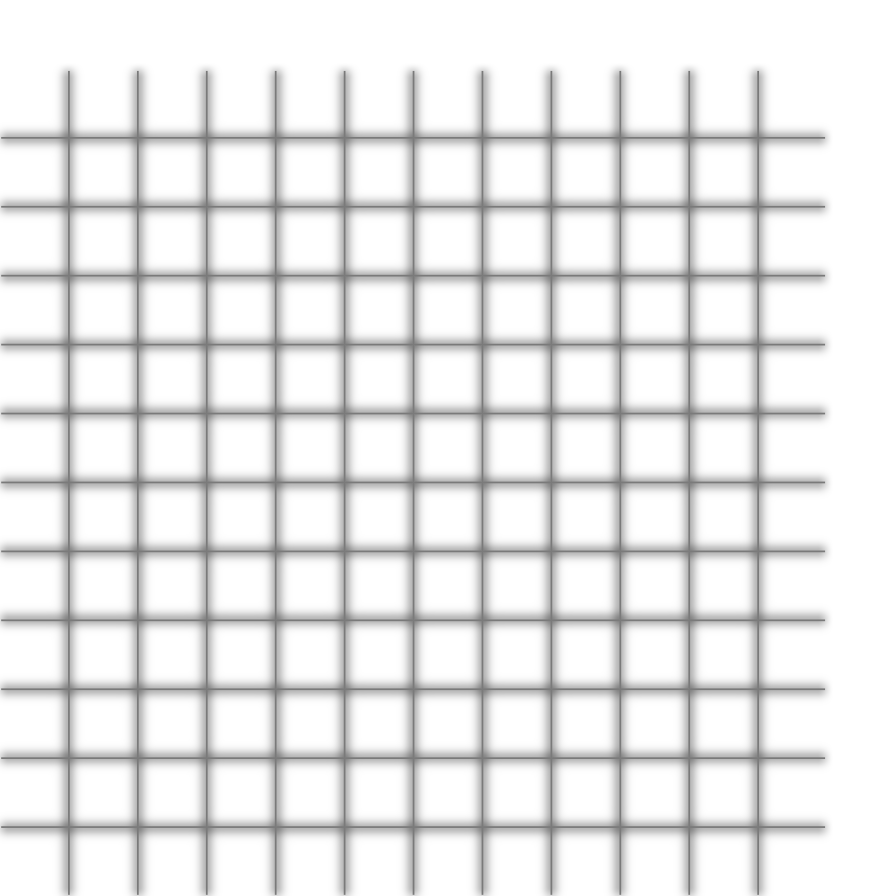
Write a three.js fragment shader that draws this pattern.

```glsl
// Thin grey grid on white: eleven lines each way on a 13 by 13 layout,
// open at the top and right. Every line has a soft Gaussian shadow whose
// centre snaps to a fine raster, so it leans a little from line to line.
varying vec2 vUv;

// Nearest of the eleven lines, in cell units.
float nearestLine(float across) {
  return clamp(floor(across + 0.5), 1.0, 11.0);
}

// Soft shadow around a line, fading out just past its ends.
float shadow(float across, float along) {
  float raster = 512.0 / 13.0;
  float centre = floor(nearestLine(across) * raster + 0.5) / raster;
  float d = (across - centre) / 0.108;
  float ends = smoothstep(-0.11, 0.13, along)
             * (1.0 - smoothstep(11.86, 12.10, along));
  return 0.28 * exp(-d * d) * ends;
}

// Crisp line core with antialiased sides and ends.
float core(float across, float along, float blur) {
  float d = abs(across - nearestLine(across));
  float side = clamp((0.0127 - d) / blur + 0.5, 0.0, 1.0);
  float ends = clamp((5.977 - abs(along - 5.994)) / blur + 0.5, 0.0, 1.0);
  return side * ends * min(1.0, 0.0254 / blur);
}

void main() {
  vec2 cell = vUv * 13.0;
  vec2 blur = max(fwidth(cell), vec2(0.0001));

  // Shadows multiply, so crossings grow darker.
  float shade = (1.0 - shadow(cell.x, cell.y)) * (1.0 - shadow(cell.y, cell.x));

  // Line cores lie over the shadows.
  float line = max(core(cell.x, cell.y, blur.x), core(cell.y, cell.x, blur.y));
  shade = mix(shade, 0.48, line);

  gl_FragColor = vec4(vec3(shade), 1.0);
}
```
